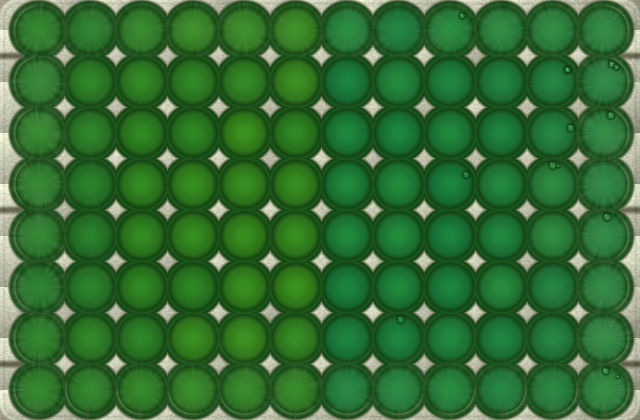
Reproduce this pattern procedurally as a Shadertoy shader.

```glsl
const vec2 WELLS = vec2(12.0, 8.0);
const float PITCH = 0.1223;   // well spacing relative to canvas height
const float RADIUS = 0.566;   // outer well radius in pitches

float hash(vec2 p) {
    p = fract(p * vec2(0.1631, 0.2719));
    p += dot(p, p.yx + 31.7);
    return fract((p.x + p.y) * p.x * 17.3);
}

float noise(vec2 p) {
    vec2 i = floor(p), f = fract(p);
    f = f * f * (3.0 - 2.0 * f);
    return mix(mix(hash(i), hash(i + vec2(1, 0)), f.x),
               mix(hash(i + vec2(0, 1)), hash(i + vec2(1, 1)), f.x), f.y);
}

float line(float dist, float halfWidth, float soft) {
    return 1.0 - smoothstep(halfWidth - soft, halfWidth + soft, abs(dist));
}

// Pale plastic with rounded corners and side ridges
vec3 plateColor(vec2 p, vec2 grid, float px) {
    vec3 col = vec3(0.82, 0.81, 0.76) + 0.05 * (noise(p * 3.0) - 0.5);
    float ridge = abs(mod(grid.y + 1.5, 3.0) - 1.5);
    float side = step(5.8, abs(grid.x));
    col = mix(col, vec3(0.42, 0.41, 0.34), side * line(ridge, 0.06, 0.03 + px));
    vec2 q = abs(p) - vec2(6.23, 4.1) + 0.35;
    float corner = length(max(q, 0.0)) - 0.35;
    col = mix(col, vec3(0.62, 0.59, 0.53), smoothstep(-px, 0.04, corner));
    return col - 0.08 * line(corner + 0.08, 0.02, 0.03);
}

// Light seen between wells, faintly scratched
vec3 gapColor(vec3 plate, vec2 grid, float d) {
    vec2 corner = floor(grid + 0.5);
    float scratch = noise(grid * vec2(34.0, 48.0)) - 0.5;
    float tone = 0.96 + 0.16 * (hash(corner + 7.0) - 0.5) + 0.16 * scratch;
    float tilt = dot(grid - corner, vec2(-0.25, 0.35));
    vec3 lit = plate * (tone + tilt) * vec3(0.98, 1.0, 0.95);
    return mix(vec3(0.35, 0.43, 0.28), lit, smoothstep(RADIUS, RADIUS + 0.06, d));
}

vec3 liquidColor(vec2 id) {
    vec3 warm = mix(vec3(0.15, 0.49, 0.15), vec3(0.20, 0.53, 0.12),
                    smoothstep(0.0, 4.0, id.x));
    vec3 cool = mix(vec3(0.11, 0.51, 0.23), vec3(0.14, 0.51, 0.24),
                    smoothstep(7.0, 11.0, id.x));
    vec3 col = mix(warm, cool, step(5.5, id.x));
    float shift = hash(id + 3.0) - 0.5;
    return col * (1.0 + 0.07 * shift) + vec3(0.03, 0.0, -0.03) * shift;
}

// Soft liquid disc inside a dark wall with fine rims
vec3 wellColor(vec2 f, vec2 id, float d, float px) {
    vec3 liquid = liquidColor(id);
    vec3 wall = mix(vec3(0.085, 0.295, 0.085), liquid * 0.6, 0.25);
    vec3 col = mix(liquid * 1.04, liquid * 0.84, smoothstep(0.05, 0.39, d));
    col = mix(col, wall, smoothstep(0.34, 0.475, d));
    col += vec3(0.03, 0.07, 0.03) * line(d - 0.505, 0.006, 0.012 + px);
    col *= 1.0 - 0.16 * line(d - 0.45, 0.008, 0.012 + px);
    col *= 1.0 - 0.2 * smoothstep(0.52, RADIUS, d);

    // Haze, glints and radial streaks toward the border
    vec2 center = id + 0.5 - 0.5 * WELLS;
    vec2 rim = smoothstep(0.5 * WELLS - 2.0, 0.5 * WELLS - 0.5, abs(center));
    float edge = max(rim.x, 0.7 * rim.y);
    vec2 outward = normalize(center);
    vec2 dir = f / max(d, 0.001);
    float facing = dot(dir, outward);
    float haze = edge * (0.13 + 0.2 * noise(id * 1.7 + f * 2.0));
    col = mix(col, vec3(0.40, 0.60, 0.38), haze * (1.0 - smoothstep(0.32, 0.5, d)));
    col = mix(col, vec3(0.25, 0.38, 0.23), 0.3 * edge * smoothstep(0.4, 0.5, d));
    float ray = noise(dir * 9.0 + id * 5.0);
    col += 0.07 * edge * (ray - 0.4) * smoothstep(0.15, 0.4, d);
    float glint = max(rim.x, rim.y * step(center.y, 0.0)) * smoothstep(0.35, 0.95, facing);
    col = mix(col, vec3(0.57, 0.68, 0.48), 0.65 * glint * line(d - 0.475, 0.008, 0.01 + px));
    float spike = line(f.x - 0.12 * outward.x * d, 0.015, 0.03);
    spike *= step(id.y, 0.5) * step(f.y, 0.0) * smoothstep(0.24, 0.45, d);
    return mix(col, vec3(0.32, 0.33, 0.17), 0.65 * spike);
}

// A few trapped air bubbles, more often on the right
vec3 addBubbles(vec3 col, vec2 f, vec2 id, float px) {
    float chance = mix(0.04, 0.24, smoothstep(4.0, 9.0, id.x));
    float present = step(hash(id + 19.0), chance);
    for (int i = 0; i < 2; i++) {
        vec2 seed = id + float(i) * 23.0;
        float angle = 0.2 + 1.5 * hash(seed + 41.0);
        vec2 b = f - 0.37 * vec2(cos(angle), sin(angle));
        float r = mix(0.045, 0.09, hash(seed + 53.0)) * (1.0 - 0.3 * float(i));
        float d = length(b);
        float shown = present * (i == 0 ? 1.0 : step(0.5, hash(seed)));
        col += shown * vec3(0.07, 0.12, 0.06) * (1.0 - smoothstep(0.0, r, d));
        col = mix(col, vec3(0.04, 0.20, 0.06), 0.8 * shown * line(d - r, 0.012, 0.008 + px));
        col += shown * 0.22 * (1.0 - smoothstep(0.0, 0.03, length(b - vec2(-0.3, 0.4) * r)));
    }
    return col;
}

void mainImage(out vec4 fragColor, in vec2 fragCoord) {
    vec2 p = (fragCoord - 0.5 * iResolution.xy) / (iResolution.y * PITCH);
    float px = 1.0 / (iResolution.y * PITCH);
    vec2 grid = p - vec2(0.03, 0.0);
    vec2 g = grid + 0.5 * WELLS;
    vec2 id = clamp(floor(g), vec2(0.0), WELLS - 1.0);
    vec2 f = g - id - 0.5;
    float d = length(f);

    vec3 well = addBubbles(wellColor(f, id, d, px), f, id, px);
    vec3 gap = gapColor(plateColor(p, grid, px), grid, d);
    vec3 col = mix(well, gap, smoothstep(RADIUS - px, RADIUS + px, d));
    col += 0.012 * (noise(p * 60.0) - 0.5);
    fragColor = vec4(clamp(col, 0.0, 1.0), 1.0);
}
```
